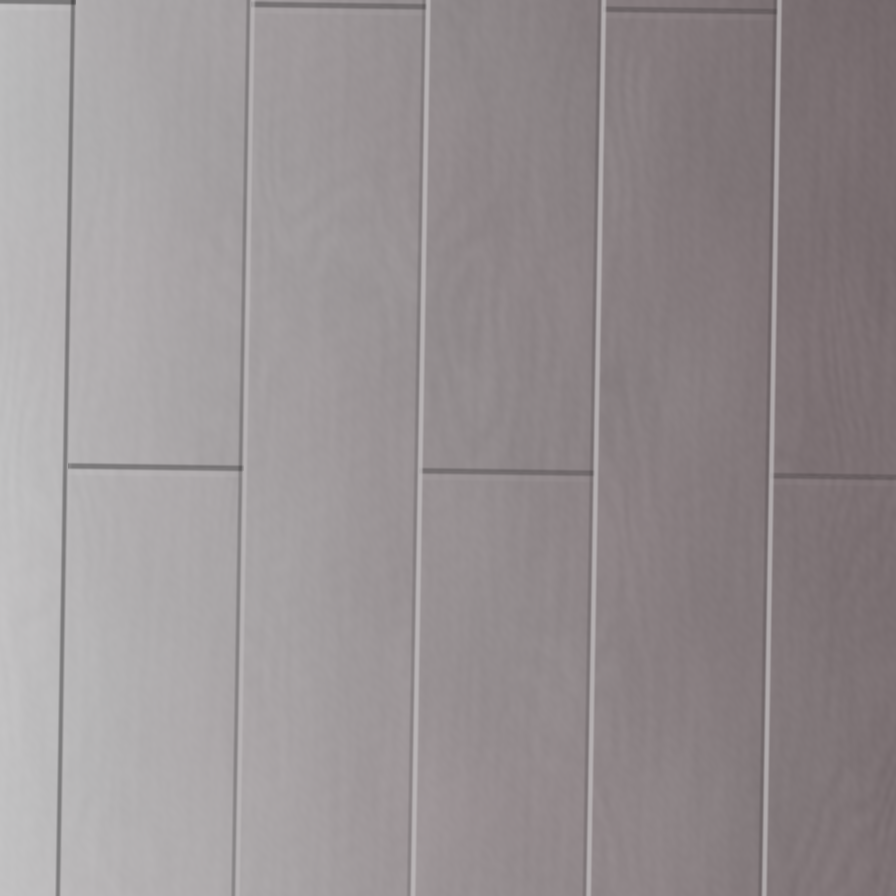
Give the GLSL for this texture, as a WebGL 1 fragment shader.

```glsl
precision highp float;
// Grey-mauve wood planks, slightly tilted, with staggered end joints and bevelled
// seams. Planks come from floor and mod, the grain from contours of stretched
// gradient noise, and a soft sheen brightens the left side.

uniform vec2 u_resolution;

// Layout, in canvas units
const float PLANK_WIDTH = 0.196;
const float PLANK_LENGTH = 1.036;
const float FIRST_SEAM = 0.0677;
const float FIRST_JOINT = 0.481;
const float SEAM_TILT = 0.0170;
const float JOINT_TILT = 0.0137;

// Line half widths
const float GLINT_HALF = 0.0026;
const float GROOVE_HALF = 0.0024;
const float JOINT_HALF = 0.0030;

// Wood colours and strengths
const vec3 SHEEN_COLOR = vec3(0.740, 0.736, 0.740);
const vec3 SHADE_COLOR = vec3(0.477, 0.434, 0.443);
const vec3 GLINT_COLOR = vec3(0.755, 0.740, 0.745);
const float FIGURE_STRENGTH = 0.007;
const float FIBRE_STRENGTH = 0.014;
const float PORE_STRENGTH = 0.012;
const float BLOTCH_STRENGTH = 0.022;
const float PLANK_VARIATION = 0.014;

float hash(vec2 p) {
  return fract(sin(dot(p, vec2(127.1, 311.7))) * 43758.5);
}

vec2 gradient(vec2 cell) {
  float angle = 6.2832 * hash(cell);
  return vec2(cos(angle), sin(angle));
}

float gradientNoise(vec2 p) {
  vec2 i = floor(p);
  vec2 f = p - i;
  vec2 w = f * f * f * (f * (f * 6.0 - 15.0) + 10.0);
  vec2 e = vec2(1.0, 0.0);
  float low = mix(dot(gradient(i), f), dot(gradient(i + e), f - e), w.x);
  float high = mix(dot(gradient(i + e.yx), f - e.yx),
                   dot(gradient(i + 1.0), f - 1.0), w.x);
  return mix(low, high, w.y);
}

// Soft line around zero, never thinner than about a pixel
float softLine(float d, float halfWidth) {
  float soft = max(0.0018, 0.8 / min(u_resolution.x, u_resolution.y));
  return 1.0 - smoothstep(halfWidth - soft, halfWidth + soft, abs(d));
}

// Brightness offset of the wood; each plank has its own seed
float woodGrain(vec2 p, float seed) {
  vec2 q = p + vec2(seed * 17.0, seed * 31.0);
  float field = gradientNoise(q * vec2(8.0, 2.2))
              + 0.12 * gradientNoise(q * vec2(28.0, 9.0));
  float figure = sin(field * 48.0 + q.x * 55.0);
  float patches = smoothstep(-0.3, 0.4, gradientNoise(q * vec2(6.0, 3.0) + 9.0));
  float fibre = gradientNoise(q * vec2(95.0, 9.0));
  float pore = gradientNoise(vec2(q.x + 0.5 * q.y, q.y - 0.5 * q.x) * vec2(130.0, 70.0));
  float blotch = gradientNoise(q * vec2(9.0, 4.0) + 4.0);
  return FIGURE_STRENGTH * figure * patches + FIBRE_STRENGTH * fibre
       + PORE_STRENGTH * pore + BLOTCH_STRENGTH * blotch;
}

void main() {
  vec2 p = gl_FragCoord.xy / u_resolution;

  // Plank column and signed distance to its nearest seam
  float across = (p.x - FIRST_SEAM - SEAM_TILT * p.y) / PLANK_WIDTH;
  float column = floor(across);
  float seamDist = (across - floor(across + 0.5)) * PLANK_WIDTH;

  // Every second column is shifted by half a plank
  float along = (p.y + JOINT_TILT * p.x - FIRST_JOINT) / PLANK_LENGTH
              - 0.5 * mod(column, 2.0);
  float row = floor(along);
  float jointDist = (along - floor(along + 0.5)) * PLANK_LENGTH;

  // Sheen fading from left to right, a little stronger at the bottom
  float fade = clamp(1.37 * p.x - 0.37 * p.x * p.x, 0.0, 1.0);
  vec3 color = mix(SHEEN_COLOR, SHADE_COLOR, fade);
  color += 0.035 * (0.5 - p.y);

  // Wood
  float seed = hash(vec2(column, row) + 3.0);
  vec2 plankPoint = vec2(across * PLANK_WIDTH, along * PLANK_LENGTH);
  color += woodGrain(plankPoint, seed) * mix(0.7, 1.15, fade);
  color += PLANK_VARIATION * (seed - 0.5);
  color += vec3(0.006, -0.003, 0.0) * gradientNoise(p * 5.0 + 20.0);

  // End joints: dark groove with a faint lit lip below
  color *= 1.0 - mix(0.34, 0.15, fade) * softLine(jointDist, JOINT_HALF);
  color += 0.018 * softLine(jointDist + 0.007, JOINT_HALF);

  // Long seams: dark groove on the left, bright bevel on the right
  float lit = smoothstep(0.04, 0.42, p.x);
  float groove = softLine(seamDist + 0.0030, GROOVE_HALF);
  float glint = softLine(seamDist - 0.0012, GLINT_HALF);
  color *= 1.0 - mix(0.34, 0.14, lit) * groove;
  float glintAmount = mix(0.15, 0.85, lit) * mix(1.0, 0.85, fade);
  color = mix(color, GLINT_COLOR, glintAmount * glint);

  gl_FragColor = vec4(clamp(color, 0.0, 1.0), 1.0);
}
```
